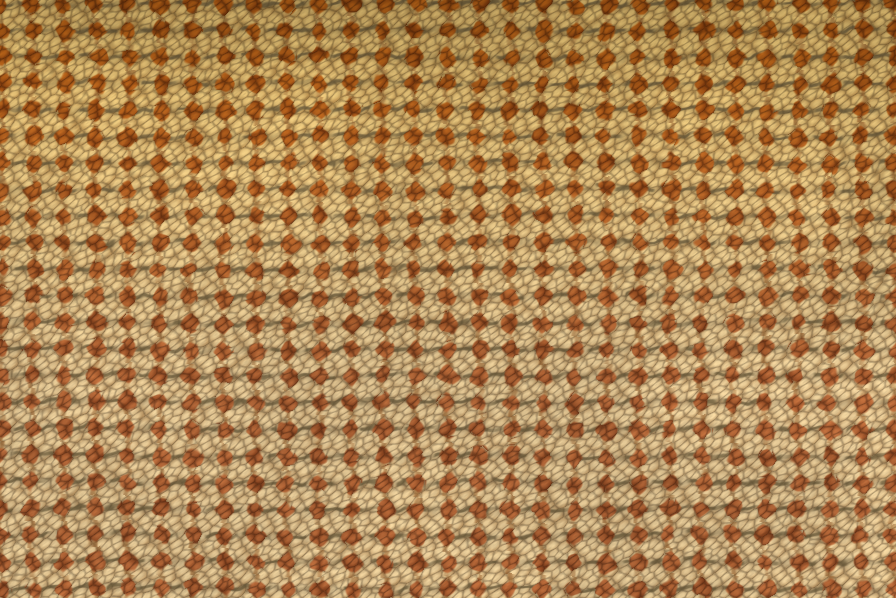
Reproduce this texture procedurally as a Shadertoy shader.

```glsl
// A woven wool cloth: a grid of rust tufts on cream slanted loops, with grey
// weft threads along the tuft rows and brown seams down the tuft columns.
// Loops are stretched cellular noise; each tuft varies in size and tone by hash.

vec2 hash2(vec2 p) {
    vec3 q = fract(p.xyx * vec3(0.1031, 0.1030, 0.0973));
    q += dot(q, q.yzx + 33.33);
    return fract((q.xx + q.yz) * q.zy);
}

float noise(vec2 p) {
    vec2 i = floor(p), f = fract(p);
    f = f * f * (3.0 - 2.0 * f);
    return mix(mix(hash2(i).x, hash2(i + vec2(1, 0)).x, f.x),
               mix(hash2(i + vec2(0, 1)).x, hash2(i + vec2(1, 1)).x, f.x), f.y);
}

// Returns nearest distance, gap to the second nearest, height offset, loop hash
vec4 yarnLoops(vec2 p) {
    vec2 base = floor(p);
    float first = 9.0, second = 9.0, slope = 0.0, id = 0.0;
    for (int j = -1; j <= 1; j++)
    for (int i = -1; i <= 1; i++) {
        vec2 cell = base + vec2(i, j);
        vec2 h = hash2(cell + 71.0);
        vec2 d = p - cell - 0.5 - 0.7 * (h - 0.5);
        float dist = length(d);
        if (dist < first) {
            second = first;
            first = dist;
            slope = d.y;
            id = h.x;
        } else second = min(second, dist);
    }
    return vec4(first, second - first, slope, id);
}

void mainImage(out vec4 fragColor, in vec2 fragCoord) {
    vec2 uv = fragCoord / iResolution.xy;
    vec2 p = vec2(uv.x * 1.5, uv.y);

    // Slanted loops with a crease between neighbours
    vec2 along = vec2(0.80, 0.60);
    vec2 yarn = vec2(dot(p, along), dot(p, vec2(-along.y, along.x)));
    vec4 loops = yarnLoops(yarn * vec2(50.0, 92.0));
    float crease = 1.0 - smoothstep(0.0, 0.36, loops.y);
    float relief = 1.0 - smoothstep(0.1, 0.8, loops.x) + 0.35 * loops.z;
    float fibre = noise(yarn * vec2(150.0, 420.0));

    // Grid of 28.1 by 22.5 repeats, bent a little by uneven weaving
    vec2 grid = uv * vec2(28.1, 22.5) - vec2(0.02, 0.35);
    grid += 0.16 * (vec2(noise(uv * 9.0), noise(uv * 9.0 + 40.0)) - 0.5);
    grid += 0.14 * (vec2(noise(p * 75.0), noise(p * 75.0 + 90.0)) - 0.5);
    vec2 cell = floor(grid + 0.5);
    vec2 d = grid - cell;
    vec2 vary = hash2(cell + 13.0);

    // Cream ground, deeper gold towards the top
    float top = smoothstep(0.3, 1.0, uv.y);
    vec3 cream = mix(vec3(0.70, 0.56, 0.36), vec3(0.91, 0.80, 0.58),
                     clamp(0.22 + 0.75 * relief + 0.25 * (loops.w - 0.5), 0.0, 1.0));
    cream *= 1.0 - 0.19 * crease;
    cream *= mix(vec3(1.0, 1.0, 1.03), vec3(0.99, 0.95, 0.78), top);
    vec3 color = cream;

    // Shadowed hollows between the cream bands
    float hollow = exp(-d.y * d.y * 32.0);
    color *= 1.0 - 0.13 * hollow;

    // Brown seams, slanting from tuft to tuft
    float seamX = d.x - 0.10 * d.y;
    float seam = 1.0 - smoothstep(0.02, 0.13, abs(seamX));
    seam *= 0.30 + 0.55 * noise(p * vec2(60.0, 45.0) + 7.0);
    color = mix(color, vec3(0.57, 0.37, 0.18), seam * 0.85);

    // Broken grey weft threads
    float weftY = d.y + 0.05 * sin(grid.x * 6.2832) - 0.02;
    float weft = 1.0 - smoothstep(0.02, 0.11, abs(weftY));
    weft *= smoothstep(0.12, 0.65, noise(grid * vec2(3.5, 2.0) + 20.0));
    color = mix(color, vec3(0.40, 0.34, 0.22), weft * 0.78);

    // Rust tufts: rounded diamonds with ragged edges
    vec2 r = abs(d + 0.05 * (vary - 0.5)) / vec2(0.28, 0.345);
    float shape = pow(pow(r.x, 1.5) + pow(r.y, 1.5), 0.667);
    shape += 0.28 * (loops.w - 0.5) + 0.18 * (vary.x - 0.5);
    float tuft = 1.0 - smoothstep(0.82, 1.16, shape);
    vec3 rust = mix(vec3(0.50, 0.23, 0.08), vec3(0.74, 0.41, 0.18),
                    clamp(0.15 + 0.65 * relief + 0.3 * (vary.y - 0.5), 0.0, 1.0));
    rust *= 1.0 - 0.20 * crease;
    rust *= mix(vec3(1.0, 1.02, 1.25), vec3(1.0, 0.95, 0.45), top);
    color = mix(color, rust, tuft * 0.94);

    // Fibre grain, patchy wear and a darker upper edge
    color *= 0.95 + 0.10 * fibre;
    color *= 0.96 + 0.08 * noise(p * 6.0 + 3.0);
    color *= 1.0 - 0.12 * smoothstep(0.8, 1.0, uv.y);
    fragColor = vec4(clamp(color, 0.0, 1.0), 1.0);
}
```
